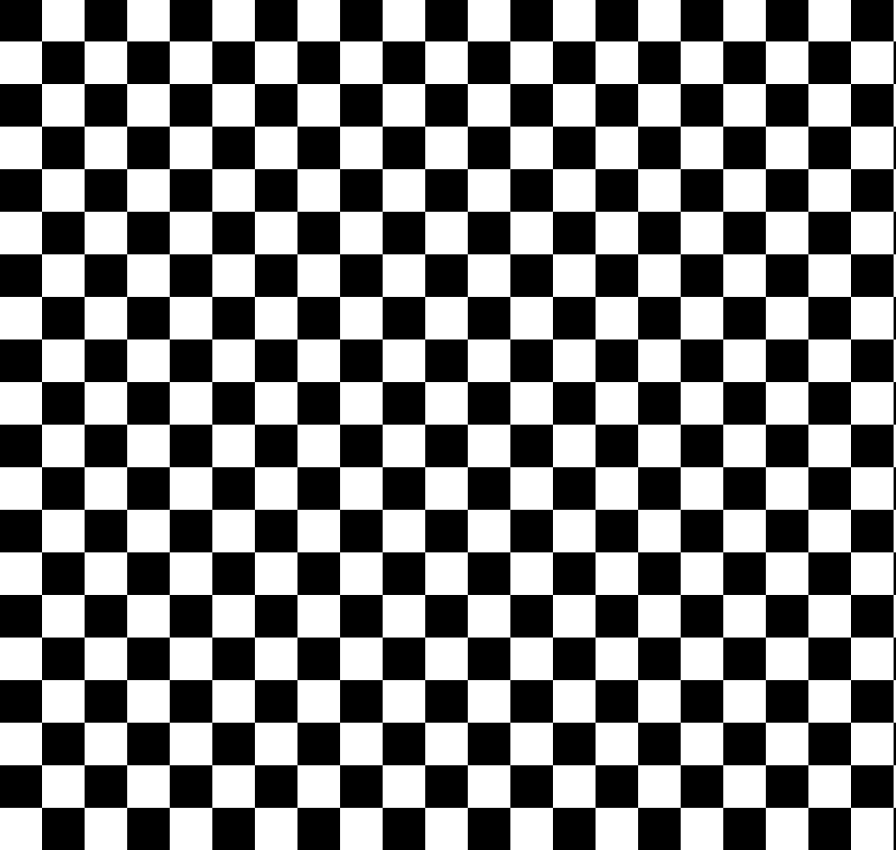
This pattern is drawn by a WebGL 1 fragment shader. Its source:

```glsl
precision highp float;
// Black and white checkerboard of square cells, cropped just inside its outer edges.

uniform vec2 u_resolution;

const float CELLS_ACROSS = 21.044;             // cells per canvas width
const vec2 GRID_OFFSET = vec2(0.013, 0.010);   // crop at the lower left, in cells
const vec3 DARK = vec3(0.0);
const vec3 LIGHT = vec3(1.0);

// Signed distance to the nearest cell border: positive in even cells, negative in odd ones.
vec2 borderDistance(vec2 p) {
  return abs(mod(p - 0.5, 2.0) - 1.0) - 0.5;
}

// Square wave from -1 to 1 on each axis, averaged over one pixel.
vec2 squareWave(vec2 p, float pixel) {
  return clamp(2.0 * borderDistance(p) / pixel, -1.0, 1.0);
}

// Share of light colour: 1 where column + row is even, 0 where it is odd.
float checker(vec2 p, float pixel) {
  vec2 wave = squareWave(p, pixel);
  return 0.5 + 0.5 * wave.x * wave.y;
}

void main() {
  float pixel = CELLS_ACROSS / u_resolution.x; // pixel size in cells
  vec2 p = gl_FragCoord.xy * pixel + GRID_OFFSET;
  gl_FragColor = vec4(mix(DARK, LIGHT, checker(p, pixel)), 1.0);
}
```
